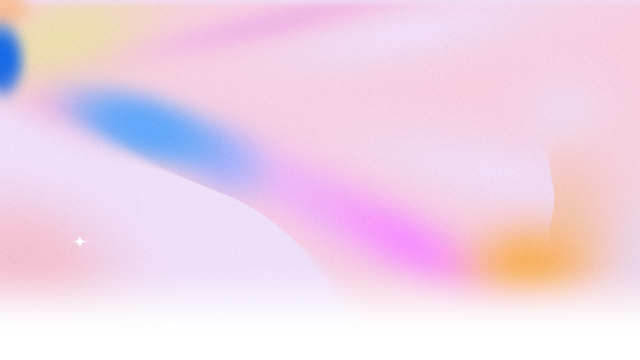
A WebGL 2 fragment shader for this background:

```glsl
#version 300 es
precision highp float;

uniform vec2 u_resolution;
out vec4 outColor;

const vec3 PINK = vec3(0.965, 0.815, 0.885);
const vec3 LAVENDER = vec3(0.935, 0.875, 0.975);
const vec3 ORCHID = vec3(0.94, 0.69, 0.91);
const vec3 MAGENTA = vec3(0.97, 0.55, 1.0);
const vec3 YELLOW = vec3(0.93, 0.87, 0.67);
const vec3 PEACH = vec3(0.95, 0.77, 0.69);
const vec3 ORANGE = vec3(0.97, 0.69, 0.36);
const vec3 SKY = vec3(0.36, 0.65, 0.98);
const vec3 PERIWINKLE = vec3(0.68, 0.70, 0.98);
const vec3 COBALT = vec3(0.08, 0.41, 0.90);
const vec3 ROSE = vec3(0.96, 0.74, 0.80);

float hash(vec2 p) {
    return fract(sin(dot(p, vec2(127.1, 311.7))) * 43758.5453);
}

// Rotated elliptical falloff; a higher power gives a flatter core
float glow(vec2 p, vec2 center, vec2 radii, float angle, float power) {
    vec2 d = p - center;
    float c = cos(angle), s = sin(angle);
    vec2 q = vec2(c * d.x + s * d.y, c * d.y - s * d.x) / radii;
    return exp(-pow(dot(q, q) + 1e-6, power));
}

// Height of the ribbon's lower edge
float ribbonEdge(float x) {
    float bend = max(x - 0.63, 0.0);
    return 0.571 - 0.40 * (x - 0.347) - 1.45 * bend * bend;
}

// Horizontal place of the fold on the right
float foldEdge(float y) {
    float bulge = (y - 0.45) / 0.07;
    return 1.524 + 0.016 * exp(-bulge * bulge);
}

// Four-pointed sparkle with concave sides
float sparkle(vec2 p, vec2 center, float size, float pixel) {
    vec2 d = abs(p - center) / size;
    float shape = pow(sqrt(d.x) + sqrt(d.y), 2.0) - 1.0;
    float blur = 1.2 * pixel / size;
    return 1.0 - smoothstep(-blur, blur, shape * 0.5);
}

vec3 upperSky(vec2 p) {
    vec3 col = PINK;
    col = mix(col, LAVENDER, 0.85 * glow(p, vec2(1.14, 0.91), vec2(0.36, 0.075), 0.2, 1.0));
    col = mix(col, YELLOW, 0.95 * glow(p, vec2(0.16, 0.88), vec2(0.27, 0.13), 0.3, 1.2));
    col = mix(col, ORCHID, 0.8 * glow(p, vec2(0.76, 0.935), vec2(0.36, 0.045), 0.22, 1.0));
    col = mix(col, LAVENDER, 0.6 * smoothstep(0.978, 0.998, p.y));
    col = mix(col, vec3(0.97, 0.75, 0.6), glow(p, vec2(0.01, 0.975), vec2(0.07, 0.05), 0.0, 1.5));
    return mix(col, COBALT, glow(p, vec2(0.0, 0.83), vec2(0.064, 0.1), 0.0, 2.0));
}

vec3 rightFold(vec3 col, vec2 p, float pixel) {
    float soft = pixel + 0.12 * smoothstep(0.52, 0.72, p.y) + 0.1 * (1.0 - smoothstep(0.22, 0.35, p.y));
    float beyond = smoothstep(-soft, soft, p.x - foldEdge(p.y));
    float pale = glow(p, vec2(1.38, 0.52), vec2(0.36, 0.09), -0.2, 1.0);
    float warm = glow(p, vec2(1.57, 0.40), vec2(0.14, 0.17), 0.0, 1.0);
    col = mix(col, LAVENDER, 0.6 * glow(p, vec2(1.57, 0.68), vec2(0.1, 0.1), 0.0, 1.0));
    col = mix(col, LAVENDER, 0.8 * pale * (1.0 - beyond));
    col = mix(col, LAVENDER * 0.97, 0.8 * glow(p, vec2(1.80, 0.28), vec2(0.14, 0.18), 0.0, 1.0));
    return mix(col, PEACH, 0.9 * warm * beyond);
}

vec3 ribbon(vec3 col, vec2 p) {
    col = mix(col, ORCHID, 0.6 * glow(p, vec2(0.17, 0.68), vec2(0.16, 0.1), 0.0, 1.0));
    col = mix(col, vec3(0.94, 0.71, 0.98), 0.85 * glow(p, vec2(0.85, 0.462), vec2(0.24, 0.085), -0.5, 1.0));
    col = mix(col, MAGENTA, 0.9 * glow(p, vec2(1.134, 0.325), vec2(0.25, 0.082), -0.48, 1.0));
    col = mix(col, ORANGE, 0.95 * glow(p, vec2(1.47, 0.268), vec2(0.16, 0.105), 0.05, 1.1));
    col = mix(col, PERIWINKLE, 0.9 * glow(p, vec2(0.62, 0.555), vec2(0.13, 0.09), -0.45, 1.2));
    return mix(col, SKY, 0.95 * glow(p, vec2(0.405, 0.645), vec2(0.215, 0.088), -0.3, 1.6));
}

// Pale area below the ribbon, crisp only along the middle of its edge
vec3 lowerField(vec3 col, vec2 p, float pixel) {
    float soft = pixel + 0.07 * (1.0 - smoothstep(0.2, 0.52, p.x)) + 0.1 * smoothstep(0.8, 1.0, p.x);
    float below = smoothstep(-soft, soft, ribbonEdge(p.x) - p.y);
    col = mix(col, LAVENDER, below);
    return mix(col, ROSE, 0.9 * glow(p, vec2(0.06, 0.28), vec2(0.27, 0.17), -0.25, 1.2));
}

void main() {
    vec2 p = gl_FragCoord.xy / u_resolution.y;
    float pixel = 1.0 / u_resolution.y;

    vec3 col = upperSky(p);
    col = rightFold(col, p, pixel);
    col = ribbon(col, p);
    col = lowerField(col, p, pixel);

    // Fade to white at the foot
    col = mix(col, vec3(1.0), 1.0 - smoothstep(0.06, 0.28, p.y));

    // Fine grain, fading with the white
    float grain = hash(floor(p * 432.0)) - 0.5;
    col += 0.025 * grain * smoothstep(0.08, 0.3, p.y);

    col = mix(col, vec3(1.0), sparkle(p, vec2(0.222, 0.329), 0.021, pixel));
    outColor = vec4(clamp(col, 0.0, 1.0), 1.0);
}
```
